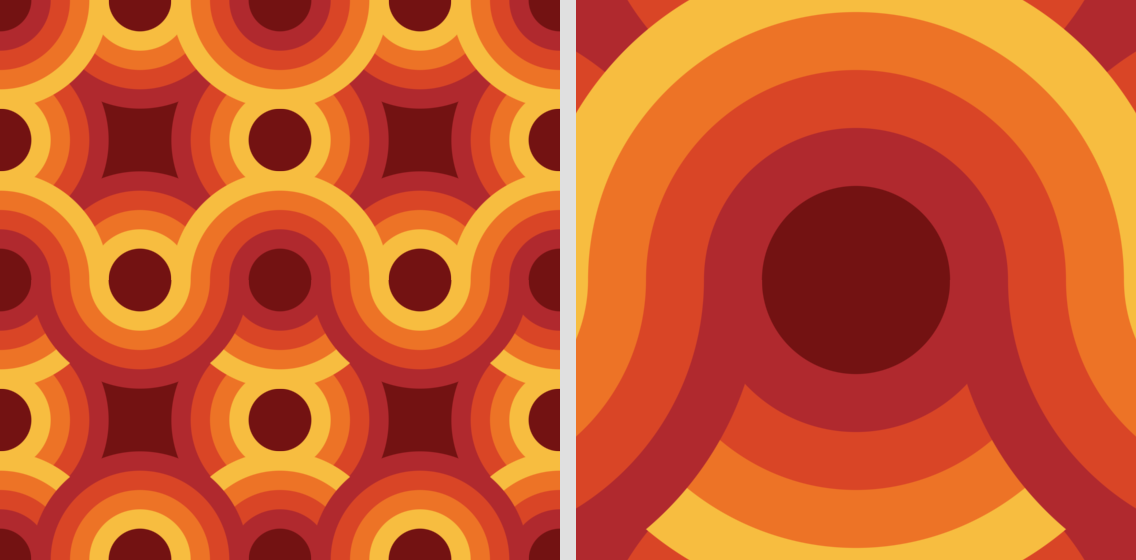
Left: the whole. Right: its middle third, enlarged.
Write a WebGL 2 fragment shader that draws this pattern.

```glsl
#version 300 es
precision highp float;
// Retro wavy rings: three wrapped lattices of concentric discs, stacked so that
// matching bands merge into waves. The stacking order swaps every half tile down.
// The tile repeats twice across and once down the canvas.

uniform vec2 u_resolution;
out vec4 fragColor;

const vec3 maroon = vec3(0.45, 0.07, 0.07);
const vec3 crimson = vec3(0.69, 0.16, 0.18);
const vec3 vermilion = vec3(0.85, 0.27, 0.15);
const vec3 orange = vec3(0.93, 0.45, 0.15);
const vec3 yellow = vec3(0.97, 0.74, 0.25);

// Distance to the nearest point of a unit lattice passing through center
float latticeDistance(vec2 p, vec2 center) {
    return length(fract(p - center + 0.5) - 0.5);
}

// Soft coverage of a disc
float disc(float dist, float radius, float soft) {
    return smoothstep(-soft, soft, radius - dist);
}

// Paints a maroon core and four equal bands over the layer below.
// Core and bands fill half a lattice step: 2 * 0.112 + 4 * 0.069 = 0.5
vec3 paintRings(vec3 below, float dist, bool yellowInside, float soft) {
    vec3 color = mix(below, yellowInside ? crimson : yellow, disc(dist, 0.388, soft));
    color = mix(color, yellowInside ? vermilion : orange, disc(dist, 0.319, soft));
    color = mix(color, yellowInside ? orange : vermilion, disc(dist, 0.25, soft));
    color = mix(color, yellowInside ? yellow : crimson, disc(dist, 0.181, soft));
    return mix(color, maroon, disc(dist, 0.112, soft));
}

void main() {
    vec2 p = 2.0 * gl_FragCoord.xy / u_resolution;
    float soft = 1.8 / min(u_resolution.x, u_resolution.y);

    float between = latticeDistance(p, vec2(0.0, 0.5));
    float sunny = latticeDistance(p, vec2(0.5, 0.0));
    float dusky = latticeDistance(p, vec2(0.0));

    // Bottom layer: discs halfway between the wave rows
    vec3 color = paintRings(maroon, between, true, soft);

    // Wave rows: the yellow-rimmed discs lie on top in the upper half only
    if (p.y > 1.0) {
        color = paintRings(color, sunny, true, soft);
        color = paintRings(color, dusky, false, soft);
    } else {
        color = paintRings(color, dusky, false, soft);
        color = paintRings(color, sunny, true, soft);
    }
    fragColor = vec4(color, 1.0);
}
```
